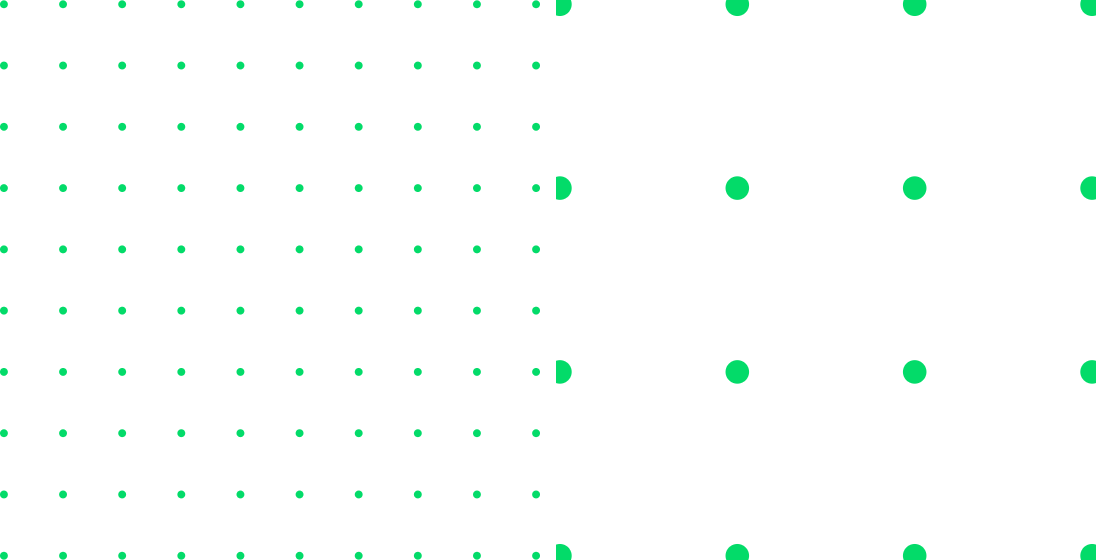
Left: the whole. Right: its middle third, enlarged.
Reproduce this pattern procedurally as a Shadertoy shader.

```glsl
// A sparse grid of small round green dots on plain white, ten across and ten down.
// The outer dots sit against the canvas edges; each pixel measures its distance
// to the nearest grid point, with lengths in units of the canvas height.

const vec3 PAPER = vec3(1.0);
const vec3 DOT_GREEN = vec3(0.01, 0.86, 0.41);
const vec2 DOT_COUNT = vec2(10.0, 10.0);
const vec2 EDGE_INSET = vec2(0.0070, 0.0076);
const float DOT_RADIUS = 0.0070;

// Centre of the grid point nearest to p, on a grid spanning the inset canvas
vec2 nearestGridPoint(vec2 p, vec2 canvas, vec2 inset, vec2 count) {
    vec2 spacing = (canvas - 2.0 * inset) / (count - 1.0);
    vec2 cell = clamp(round((p - inset) / spacing), vec2(0.0), count - 1.0);
    return inset + cell * spacing;
}

float circleDistance(vec2 p, vec2 centre, float radius) {
    return length(p - centre) - radius;
}

// Coverage of a shape from its signed distance, softened over one pixel
float coverage(float signedDistance, float pixel) {
    return clamp(0.5 - signedDistance / pixel, 0.0, 1.0);
}

void mainImage(out vec4 fragColor, in vec2 fragCoord) {
    float pixel = 1.0 / iResolution.y;
    vec2 p = fragCoord * pixel;
    vec2 canvas = iResolution.xy * pixel;

    vec2 centre = nearestGridPoint(p, canvas, EDGE_INSET, DOT_COUNT);
    float dotMask = coverage(circleDistance(p, centre, DOT_RADIUS), pixel);

    fragColor = vec4(mix(PAPER, DOT_GREEN, dotMask), 1.0);
}
```
